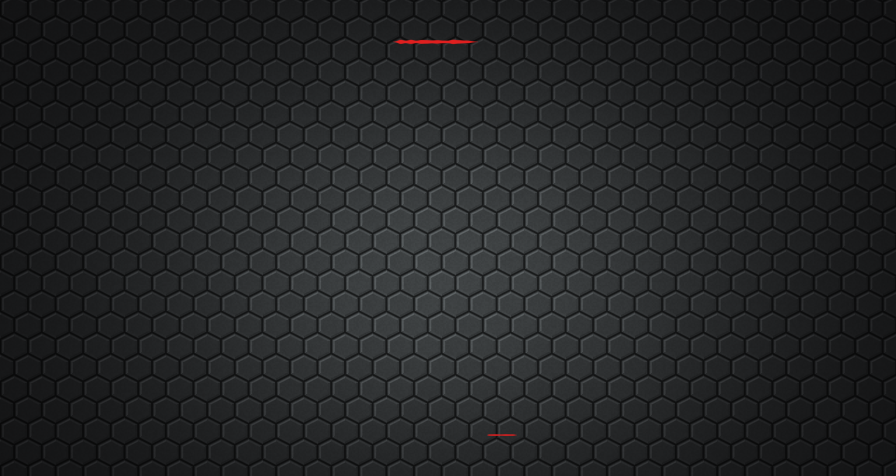
Write a Shadertoy shader that draws this pattern.

```glsl
const float COLUMNS = 32.5;
const float ROWS = 22.55;
const vec2 LATTICE_ORIGIN = vec2(0.493, 0.405);
const float GROOVE_HALF_WIDTH = 0.036;
const float GROOVE_SHADE = 0.42;
const float GROOVE_SHIFT = 0.014;
const float BEVEL_CENTER = 0.09;
const float BEVEL_HALF_WIDTH = 0.045;
const float EDGE_SOFTNESS = 0.03;
const vec2 LIGHT_DIR = vec2(-0.72, 0.69);
const vec2 GLOW_CENTER = vec2(0.5, 0.44);
const vec2 GLOW_FALLOFF = vec2(8.4, 4.8);
const vec3 SHADE_COLOR = vec3(0.068, 0.069, 0.073);
const vec3 GLOW_COLOR = vec3(0.180, 0.193, 0.194);
const vec3 STREAK_COLOR = vec3(0.88, 0.12, 0.12);
const vec2 GRAIN_CELLS = vec2(640.0, 340.0);
const float GRAIN_AMOUNT = 0.09;
const float CELL_VARIATION = 0.04;
const vec2 HEX_STEP = vec2(1.0, 1.7320508);
const vec2 HEX_DIAGONAL = vec2(0.5, 0.8660254);

float hash(vec2 p) {
    vec3 q = fract(p.xyx * vec3(0.1031, 0.1030, 0.0973));
    q += dot(q, q.yzx + 33.33);
    return fract((q.x + q.y) * q.z);
}

float valueNoise(vec2 p) {
    vec2 i = floor(p);
    vec2 f = fract(p);
    f = f * f * (3.0 - 2.0 * f);
    float low = mix(hash(i), hash(i + vec2(1.0, 0.0)), f.x);
    float high = mix(hash(i + vec2(0.0, 1.0)), hash(i + 1.0), f.x);
    return mix(low, high, f.y);
}

// Center of the nearest cell on two interleaved rectangular lattices
vec2 hexCenter(vec2 p) {
    vec2 a = floor(p / HEX_STEP + 0.5) * HEX_STEP;
    vec2 b = (floor(p / HEX_STEP) + 0.5) * HEX_STEP;
    return dot(p - a, p - a) < dot(p - b, p - b) ? a : b;
}

// Outward normal of the closest side in xy, distance to that side in z
vec3 hexSide(vec2 p) {
    vec2 a = abs(p);
    float diagonal = dot(a, HEX_DIAGONAL);
    vec2 normal = a.x > diagonal ? vec2(1.0, 0.0) : HEX_DIAGONAL;
    vec2 side = vec2(p.x < 0.0 ? -1.0 : 1.0, p.y < 0.0 ? -1.0 : 1.0);
    return vec3(normal * side, 0.5 - max(a.x, diagonal));
}

// Thin ragged horizontal scratch
float scratch(vec2 uv, vec2 start, float span, float thickness, float gaps) {
    float along = (uv.x - start.x) / span;
    float ragged = valueNoise(vec2(uv.x * 170.0, start.y * 90.0));
    float taper = smoothstep(0.0, 0.1, along) * smoothstep(1.0, 0.8, along);
    float radius = thickness * taper * max(0.0, mix(0.65, 1.2, ragged) - gaps * ragged);
    float aa = 0.75 / iResolution.y;
    float body = 1.0 - smoothstep(-aa, aa, abs(uv.y - start.y) - radius);
    return body * step(0.0, along) * step(along, 1.0) * step(0.0001, radius);
}

void mainImage(out vec4 fragColor, in vec2 fragCoord) {
    vec2 uv = fragCoord / iResolution.xy;
    vec2 p = (uv - LATTICE_ORIGIN) * vec2(COLUMNS, ROWS * HEX_DIAGONAL.y);
    vec2 center = hexCenter(p);
    vec2 local = p - center;
    vec3 side = hexSide(local);
    float facing = dot(side.xy, LIGHT_DIR);
    float soft = max(EDGE_SOFTNESS, 0.6 * COLUMNS / iResolution.x);

    // Broad glow fading into dark corners
    vec2 fromGlow = uv - GLOW_CENTER;
    float glow = exp(-dot(fromGlow * fromGlow, GLOW_FALLOFF));
    vec3 color = SHADE_COLOR + GLOW_COLOR * glow;

    // Face shading, cell variation and grain
    color *= 1.0 + 0.05 * dot(local, vec2(0.5, -0.8));
    color *= 1.0 + CELL_VARIATION * (hash(floor(center * 2.0 + 0.5) + 61.0) - 0.5);
    color *= 1.0 + GRAIN_AMOUNT * (valueNoise(uv * GRAIN_CELLS) - 0.5);

    // Thin rim lit from the upper left
    float rim = 1.0 - smoothstep(0.0, BEVEL_HALF_WIDTH + 0.5 * soft, abs(side.z - BEVEL_CENTER));
    color *= 1.0 + rim * (0.16 + 0.32 * facing);
    color += 0.018 * rim * max(facing, 0.0);

    // Narrow groove, heavier on the shaded sides
    float grooveWidth = GROOVE_HALF_WIDTH - GROOVE_SHIFT * facing;
    float groove = 1.0 - smoothstep(grooveWidth - soft, grooveWidth + soft, side.z);
    color *= mix(1.0, GROOVE_SHADE, groove);

    // Red scratches
    float red = scratch(uv, vec2(0.438, 0.912), 0.098, 0.0038, 0.0);
    red = max(red, scratch(uv, vec2(0.543, 0.086), 0.035, 0.0035, 0.9));
    color = mix(color, STREAK_COLOR, red);

    fragColor = vec4(color, 1.0);
}
```
